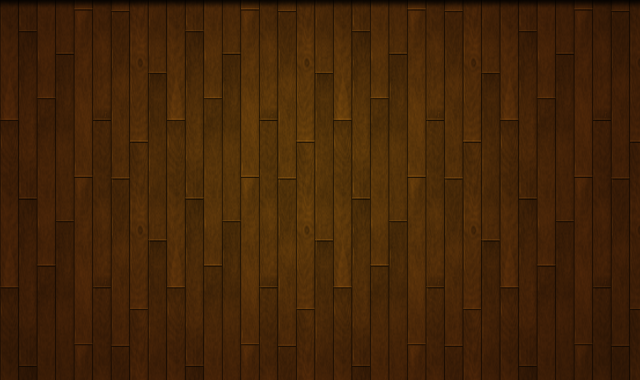
Write a Shadertoy shader that draws this texture.

```glsl
// Dark hardwood floor: nine vertical boards with staggered butt joints form a square
// tile, repeated across the canvas. Noise stretched along each board gives the grain;
// a warm pool of light and a shaded top edge are laid over the whole floor.
#define TILES vec2(3.84, 2.27)
#define BOARDS 9.0
#define SEAM_HALF 0.0032
#define GRAIN 0.20
#define BOARD_VARIATION 0.20
#define LIT_COLOR vec3(0.350, 0.214, 0.038)
#define SHADE_COLOR vec3(0.252, 0.122, 0.027)
#define GLINT_COLOR vec3(0.17, 0.11, 0.025)
#define LIGHT_CENTER vec2(0.48, 0.56)

// Joint height of each board, measured down from the top of the tile
const float JOINTS[9] = float[9](0.72, 0.19, 0.59, 0.325, 0.06, 0.72, 0.07, 0.85, 0.44);

float hash(vec2 p) {
    vec3 q = fract(vec3(p.xyx) * 0.1031);
    q += dot(q, q.yzx + 33.33);
    return fract((q.x + q.y) * q.z);
}

float noise(vec2 p) {
    vec2 i = floor(p), f = fract(p);
    f = f * f * (3.0 - 2.0 * f);
    return mix(mix(hash(i), hash(i + vec2(1, 0)), f.x),
               mix(hash(i + vec2(0, 1)), hash(i + vec2(1, 1)), f.x), f.y);
}

// Coverage of a line of the given half width, fading when thinner than a pixel
float line(float dist, float halfWidth, float pixel) {
    float reach = max(halfWidth, 0.5 * pixel);
    float strength = min(1.0, 2.0 * halfWidth / pixel);
    return strength * (1.0 - smoothstep(reach - 0.5 * pixel, reach + 0.5 * pixel, abs(dist)));
}

// Brightness of the wood; s runs across the board, v down from its upper joint
float woodTone(float s, float v, float board) {
    vec2 seed = vec2(board * 41.0, board * 17.0);
    float fibre = noise(vec2(s * 11.0, v * 14.0) + seed) - 0.5;
    float pores = noise(vec2(s * 16.0, v * 85.0) + seed + 90.0) - 0.5;
    float cloud = noise(vec2(s * 1.6, v * 7.0) + seed + 200.0) - 0.5;

    // Arched growth rings, strongest on some boards
    float bend = noise(vec2(s * 3.0, v * 6.0) + seed + 300.0);
    float arch = (s - 0.5) * (s - 0.5) * 5.0;
    float rings = sin(6.2832 * (v * 15.0 + arch + 2.0 * bend));
    float ringAmount = 0.01 + 0.04 * hash(seed + 5.0);

    float tone = 1.0 + BOARD_VARIATION * (hash(seed + 3.0) - 0.5);
    tone += GRAIN * (0.6 * fibre + 0.6 * pores + 0.9 * cloud) + ringAmount * rings;

    // Boards start dark below a joint and grow lighter toward the next one
    tone += 0.14 * (smoothstep(0.0, 0.7, v) - 0.65);

    if (board == 0.0) {
        // Pale flame that widens toward the foot of the board
        float flameWidth = 0.38 * smoothstep(0.66, 0.95, v);
        float edge = abs(s - 0.45 + 0.25 * (bend - 0.5));
        tone += 0.17 * smoothstep(0.0, 0.12, flameWidth - edge);
    } else if (board == 4.0) {
        // Small pale streak under the joint
        float streak = abs(s - 0.25 - 0.2 * bend) + 2.0 * v;
        tone += 0.22 * (1.0 - smoothstep(0.12, 0.4, streak));
    } else if (board == 5.0) {
        // Rough dark foot with a few light flecks
        float foot = smoothstep(0.91, 0.98, v);
        tone += foot * (0.5 * smoothstep(0.6, 0.9, bend + 0.4 * pores) - 0.2);
    } else if (board == 7.0) {
        // Knot with rings that die away around it
        float k = length(vec2((s - 0.57) / BOARDS, 0.6 * (v - 0.525)));
        k += 0.008 * (bend - 0.5);
        tone += 0.15 * sin(k * 350.0) * exp(-k * 45.0);
        tone -= 0.32 * (1.0 - smoothstep(0.004, 0.022, k));
    }
    return tone;
}

void mainImage(out vec4 fragColor, in vec2 fragCoord) {
    vec2 uv = fragCoord / iResolution.xy;
    vec2 pixel = TILES / iResolution.xy;
    vec2 floorPos = vec2(uv.x, 1.0 - uv.y) * TILES;

    // Board number within the tile and position within that board
    float column = floorPos.x * BOARDS;
    float board = mod(floor(column), BOARDS);
    float s = fract(column);
    float v = fract(floorPos.y - JOINTS[int(board)]);

    // Warm light in the middle falling off to reddish shade
    vec2 fromLight = (uv - LIGHT_CENTER) * vec2(1.0, 0.72);
    float radius = length(fromLight);
    vec3 color = mix(LIT_COLOR, SHADE_COLOR, smoothstep(0.02, 0.50, radius));
    color *= 1.0 - 0.18 * smoothstep(0.40, 0.65, radius);
    color *= woodTone(s, v, board);

    // Dark grooves between boards and at their ends
    float across = (s - step(0.5, s)) / BOARDS;
    float along = v - step(0.5, v);
    float seam = line(across, SEAM_HALF, pixel.x);
    float joint = line(along, SEAM_HALF, pixel.y);
    float groove = max(seam * 0.55, joint * 0.62);
    groove = max(groove, 0.14 * exp(-abs(across) * 130.0));
    color *= 1.0 - groove;

    // Worn golden edges, broken along the seams
    float wear = smoothstep(0.50, 0.85, noise(vec2(board * 13.0 + 0.5, v * 16.0)));
    float glint = line(across - 0.009, 0.0025, pixel.x) * (0.12 + 0.65 * wear);
    glint = max(glint, 0.65 * line(along + 0.009, 0.0028, pixel.y));
    color += GLINT_COLOR * glint * (1.0 - 0.5 * smoothstep(0.1, 0.6, radius));

    // Shadow along the top edge
    color *= mix(0.15, 1.0, smoothstep(-0.002, 0.024, 1.0 - uv.y));
    fragColor = vec4(clamp(color, 0.0, 1.0), 1.0);
}
```
